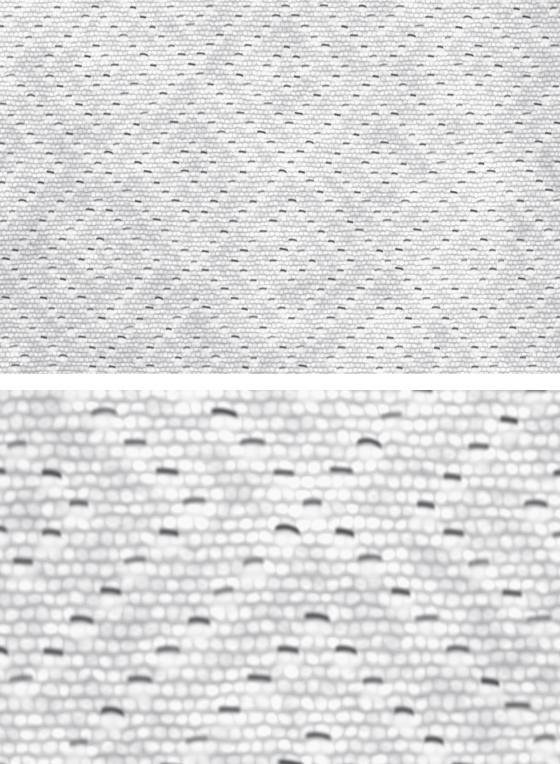
Top, the full canvas; bottom, a detail of the centre.
Reproduce this texture procedurally as a Shadertoy shader.

```glsl
// Embossed white paper towel: dimples on a square lattice form nested diamonds,
// over a fine staggered grid of small domes. Each dimple is a dark arched lip
// with a bright swelling below it; noise adds fibres, mottling and wear.

#define LATTICE vec2(58.5, 57.7)   // lattice steps per canvas width, x and y
#define CROSSING vec2(0.517, 0.378) // where four diamonds meet
#define PERIOD 20.0                // lattice steps per diamond repeat
#define RING_STEP 4.0              // lattice steps between nested diamonds
#define SHEAR 0.02                 // sideways drift of the sheet
#define DOMES_PER_STEP 2.0         // fine domes per lattice step
#define LIP_HALF_WIDTH 0.52
#define LIP_THICKNESS 0.12
#define VALLEY_TONE 0.765
#define DOME_TONE 0.955
#define LIP_TONE 0.34
#define SWELL_TONE 0.97

const float TAU = 6.2831853;

float hash(vec2 p) {
    vec3 q = fract(p.xyx * 0.1031);
    q += dot(q, q.yzx + 33.33);
    return fract((q.x + q.y) * q.z);
}

float noise(vec2 p) {
    vec2 i = floor(p), f = fract(p);
    f = f * f * (3.0 - 2.0 * f);
    return mix(mix(hash(i), hash(i + vec2(1, 0)), f.x),
               mix(hash(i + vec2(0, 1)), hash(i + vec2(1, 1)), f.x), f.y);
}

float fbm(vec2 p) {
    float sum = 0.0, amp = 0.5;
    for (int k = 0; k < 4; k++) {
        sum += amp * noise(p);
        p = p * 2.03 + 17.3;
        amp *= 0.5;
    }
    return sum / 0.9375;
}

// Position across the nested diamonds; multiples of RING_STEP lie on a ring
float ringCoord(vec2 p) {
    vec2 q = abs(mod(p + 0.5 * PERIOD, PERIOD) - 0.5 * PERIOD);
    return q.x - q.y;
}

bool isDimple(vec2 n) {
    return mod(ringCoord(n) + PERIOD + 0.5, RING_STEP) < 1.0;
}

// Fine staggered domes, each slightly different in height
float domes(vec2 p) {
    p = p * DOMES_PER_STEP + 0.35 * vec2(noise(p * 1.7), noise(p * 1.7 + 41.0));
    float row = floor(p.y);
    p.x += 0.5 * mod(row, 2.0);
    vec2 c = fract(p) - 0.5;
    float height = 0.75 + 0.4 * hash(vec2(floor(p.x), row));
    return height * (1.0 - smoothstep(0.18, 0.64, length((c - vec2(0, 0.05)) * vec2(0.85, 1.15))));
}

// Returns (lip darkness, swelling brightness) of the dimples around p
vec2 dimples(vec2 p, float pixel) {
    vec2 cover = vec2(0.0);
    vec2 home = floor(p + 0.5);
    float thickness = max(LIP_THICKNESS, pixel);
    for (int y = -1; y <= 1; y++)
    for (int x = -1; x <= 1; x++) {
        vec2 n = home + vec2(x, y);
        if (!isDimple(n)) continue;
        float r1 = hash(n + 3.0), r2 = hash(n + 57.0), r3 = hash(n + 113.0);
        vec2 d = p - n - 0.22 * (vec2(r1, r2) - 0.5);

        // Arched, tilted lip of varying length and strength
        float halfWidth = LIP_HALF_WIDTH * mix(0.75, 1.1, r2);
        float bend = d.y + mix(0.1, 0.8, r3 * r3) * d.x * d.x + 0.35 * (r1 - 0.5) * d.x;
        float lip = exp(-bend * bend / (thickness * thickness));
        lip *= 1.0 - smoothstep(0.55 * halfWidth, halfWidth, abs(d.x));
        cover.x = max(cover.x, lip * mix(0.5, 1.0, r1));

        // Swelling just below the lip
        float swell = 1.0 - smoothstep(0.4, 1.15, length((d + vec2(0, 0.42)) / vec2(0.6, 0.42)));
        cover.y = max(cover.y, swell * mix(0.65, 1.0, r3));
    }
    return cover;
}

void mainImage(out vec4 fragColor, in vec2 fragCoord) {
    vec2 uv = fragCoord / iResolution.x;
    vec2 p = (uv - CROSSING) * LATTICE;
    p.x += SHEAR * p.y;
    p += 0.3 * (vec2(noise(p * 0.12), noise(p * 0.12 + 9.0)) - 0.5);

    // Paper ground: domes, brighter rings, fibres and soft mottling
    float tone = mix(VALLEY_TONE, DOME_TONE, domes(p));
    tone += 0.018 * cos(TAU * ringCoord(p) / RING_STEP);
    tone += 0.16 * (fbm(p * vec2(2.2, 3.0)) - 0.5);
    tone += 0.13 * (fbm(p * 0.3 + 70.0) - 0.5);

    // Uneven light: dimmer at the lower left and along the right edge
    tone += 0.02 - 0.05 * (1.0 - smoothstep(0.0, 0.6, length(uv - vec2(0.12, 0.08))));
    tone -= 0.04 * smoothstep(0.88, 1.0, uv.x);

    // Embossed dimples
    vec2 cover = dimples(p, LATTICE.x / iResolution.x);
    tone = mix(tone, SWELL_TONE, 0.8 * cover.y);
    tone = mix(tone, LIP_TONE, cover.x);

    tone = clamp(tone, 0.0, 0.975);
    vec3 coolTint = vec3(-0.002, 0.0, 0.006) * smoothstep(1.0, 0.8, tone);
    fragColor = vec4(tone + coolTint, 1.0);
}
```
